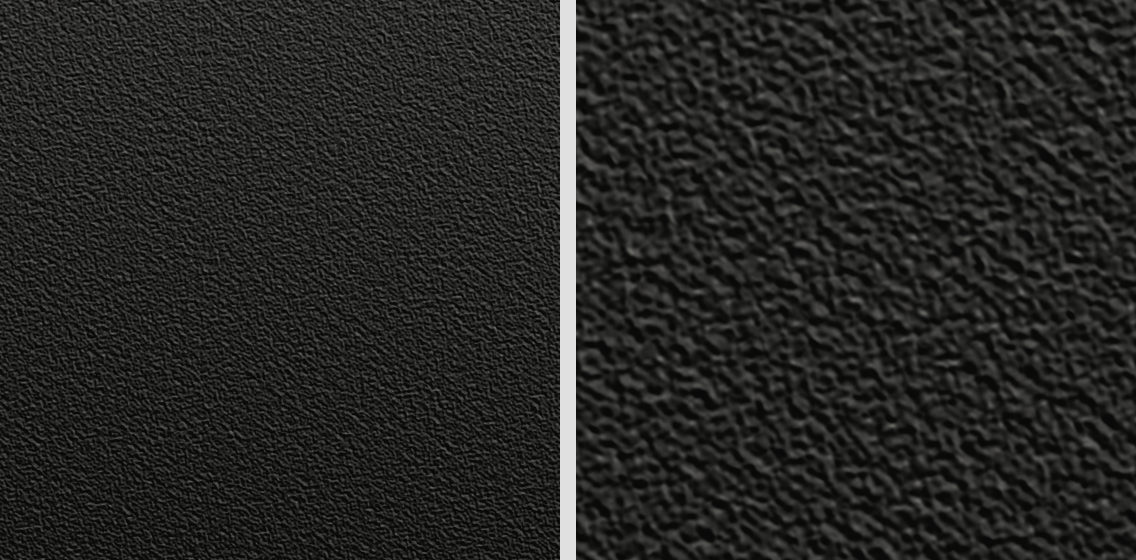
Left, the full canvas; right, a detail of the centre.
Reproduce this texture procedurally as a Shadertoy shader.

```glsl
// Fine-grained matte black moulded surface, lit from above and fading darker downward.
#define GRAIN_SCALE 156.0           // main grain cells across the canvas
#define FINE_AMOUNT 0.12            // height of the fine wrinkles
#define BROAD_AMOUNT 0.75           // height of the broad lumps
#define WARP_AMOUNT 0.28            // irregularity of the grain outlines
#define LIGHT_DIR vec2(0.48, 0.88)  // where the light comes from
#define CONTRAST 0.121              // strength of the relief shading
#define HIGHLIGHT 0.04              // extra gain on slopes facing the light
#define TOP_LEVEL 0.165             // mean brightness at the top edge
#define BOTTOM_LEVEL 0.096          // mean brightness at the bottom edge
#define SHADOW_FLOOR 0.034          // darkest level in the pits
#define TINT vec3(1.005, 1.0, 0.965)

// Integer hash giving two values from -1 to 1.
vec2 hash2(ivec2 cell) {
    uvec2 v = uvec2(cell + 4096) * uvec2(1597u, 3571u);
    v = v * 1664525u + 1013904u;
    v.x += v.y * 1664525u;
    v.y += v.x * 1664525u;
    v ^= v >> 16u;
    v.x += v.y * 1664525u;
    v.y += v.x * 1664525u;
    v ^= v >> 16u;
    return vec2(v & 65535u) / 32767.5 - 1.0;
}

// Slope from one lattice corner, with a unit-length gradient.
float corner(ivec2 cell, vec2 offset) {
    return dot(normalize(hash2(cell) + 0.00001), offset);
}

float gradientNoise(vec2 p) {
    ivec2 cell = ivec2(floor(p));
    vec2 f = fract(p);
    vec2 w = f * f * f * (f * (f * 6.0 - 15.0) + 10.0);
    float low = mix(corner(cell, f),
                    corner(cell + ivec2(1, 0), f - vec2(1, 0)), w.x);
    float high = mix(corner(cell + ivec2(0, 1), f - vec2(0, 1)),
                     corner(cell + ivec2(1, 1), f - vec2(1, 1)), w.x);
    return mix(low, high, w.y);
}

// Height of the surface: rounded grains over broad lumps, with fine wrinkles on top.
float surfaceHeight(vec2 p) {
    const mat2 turn = mat2(0.8, 0.6, -0.6, 0.8);
    vec2 warp = vec2(gradientNoise(p * 0.6 + 31.7), gradientNoise(p * 0.6 - 57.3));
    p += WARP_AMOUNT * warp;
    return gradientNoise(turn * p)
         + FINE_AMOUNT * gradientNoise(p * 1.75 + 17.4)
         + BROAD_AMOUNT * gradientNoise(p * 0.5 - 8.6);
}

// Smooth maximum that keeps the shadows from clipping hard.
float softFloor(float value, float limit) {
    float d = value - limit;
    return 0.5 * (value + limit + sqrt(d * d + 0.0008));
}

void mainImage(out vec4 fragColor, in vec2 fragCoord) {
    vec2 uv = fragCoord / iResolution.xy;
    vec2 p = fragCoord / iResolution.y * GRAIN_SCALE;

    // Relief: slopes that face the light are bright.
    vec2 probe = 0.17 * normalize(LIGHT_DIR);
    float slope = (surfaceHeight(p - probe) - surfaceHeight(p + probe)) / 0.34;
    float relief = slope + HIGHLIGHT * slope * slope;

    // Broad falloff of the light over the sheet.
    float level = mix(BOTTOM_LEVEL, TOP_LEVEL, uv.y) + 0.008 * (uv.x - 0.5);

    float shade = softFloor(level + CONTRAST * relief, SHADOW_FLOOR);
    fragColor = vec4(shade * TINT, 1.0);
}
```
